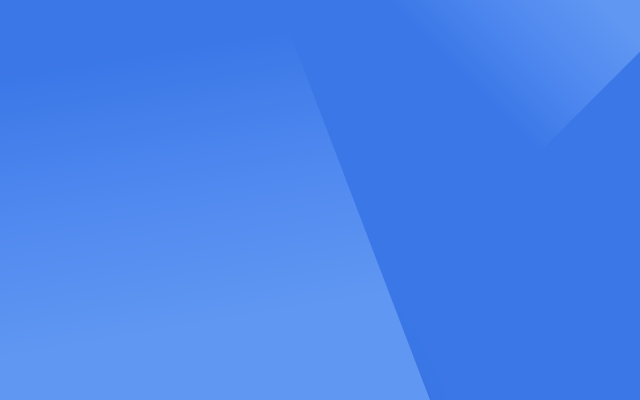
Give the GLSL for this background, as a Shadertoy shader.

```glsl
// Flat blue backdrop with two translucent folded planes: a large one on the left
// and a small one in the top right corner. Each plane is a half-plane mask
// multiplied by a linear three-colour ramp that fades into the backdrop.

const vec3 BASE_BLUE = vec3(0.230, 0.468, 0.906);
const vec3 MID_BLUE = vec3(0.320, 0.542, 0.940);
const vec3 PALE_BLUE = vec3(0.375, 0.592, 0.950);

// Signed distance to the line through a and b, positive on its left side.
float lineDistance(vec2 p, vec2 a, vec2 b) {
    vec2 dir = normalize(b - a);
    return dot(p - a, vec2(-dir.y, dir.x));
}

// Antialiased coverage of the positive side of a distance.
float coverage(float dist, float pixel) {
    return clamp(dist / pixel + 0.5, 0.0, 1.0);
}

// Progress from 0 at the start to 1 at the end of a linear gradient.
float rampPosition(float value, float start, float end) {
    return clamp((value - start) / (end - start), 0.0, 1.0);
}

vec3 blueRamp(float t) {
    vec3 lower = mix(BASE_BLUE, MID_BLUE, clamp(t / 0.55, 0.0, 1.0));
    return mix(lower, PALE_BLUE, clamp((t - 0.55) / 0.45, 0.0, 1.0));
}

void mainImage(out vec4 fragColor, in vec2 fragCoord) {
    // Height spans 0 to 1; positions are stretched to a 1.6 wide canvas.
    vec2 p = fragCoord / iResolution.xy * vec2(1.6, 1.0);
    float pixel = 1.0 / iResolution.y;
    vec3 color = BASE_BLUE;

    // Left plane, brightening downwards with a slight tilt.
    float leftEdge = lineDistance(p, vec2(1.075, 0.0), vec2(0.725, 0.917));
    float leftRamp = rampPosition(1.0 - p.y + 0.17 * p.x, 0.19, 0.90);

    // Faint shade beside the lower end of the left plane.
    float shade = exp(-max(-leftEdge, 0.0) / 0.018) * smoothstep(0.3, 0.0, p.y);
    color *= 1.0 - 0.025 * shade;
    color = mix(color, blueRamp(leftRamp), coverage(leftEdge, pixel));

    // Corner plane, brightening towards the lower right.
    float cornerEdge = lineDistance(p, vec2(1.344, 0.615), vec2(1.600, 0.871));
    float cornerRamp = rampPosition(p.x + p.y, 1.96, 2.50);
    float cornerMask = coverage(cornerEdge, pixel) * step(1.96, p.x + p.y);
    color = mix(color, blueRamp(cornerRamp), cornerMask);

    fragColor = vec4(color, 1.0);
}
```
